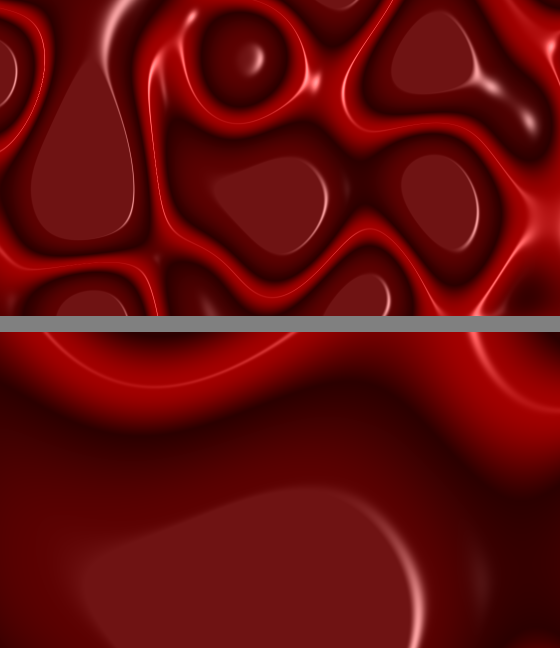
Top, the full canvas; bottom, a detail of the centre.
A Shadertoy shader for this background:

```glsl
// Glossy dark red liquid: rounded winding tubes between smooth domes and flat pools
#define SEED 2.1
#define BASE_FREQ 4.5
#define TUBE_HALF 0.45
#define POOL_LEVEL 1.2
#define GLINT_SIZE 3.5
#define GLINT_TILT vec2(5.1, -0.9)
#define GLINT_GAIN 0.62
#define CREASE_COLOR vec3(0.17, 0.0, 0.0)
#define TUBE_COLOR vec3(0.64, 0.0, 0.0)
#define DOME_COLOR vec3(0.365, 0.005, 0.005)

const float PI = 3.14159265;
const int LAYERS = 6;

// Layered, gently bent sine waves with roughly unit spread
float flowField(vec2 p) {
    float sum = 0.0, power = 0.0, amp = 1.0, freq = BASE_FREQ;
    for (int i = 0; i < LAYERS; i++) {
        float n = float(i);
        float angle = 0.3 + 2.4 * n;
        vec2 dir = vec2(cos(angle), sin(angle));
        float across = dot(p, vec2(-dir.y, dir.x));
        float bend = 0.6 * sin(0.6 * freq * across + n + SEED);
        sum += amp * sin(freq * dot(p, dir) + bend + 1.3 * n * n + SEED);
        power += 0.5 * amp * amp;
        amp *= 0.85;
        freq *= 1.25;
    }
    return sum * inversesqrt(power);
}

// Relief: crest on the zero contour, crease beside it, then a dome cut flat
float relief(float field) {
    float a = abs(field);
    float phase = a < TUBE_HALF
        ? a / TUBE_HALF
        : min(1.0 + (a - TUBE_HALF) / (POOL_LEVEL - TUBE_HALF), 2.0);
    return 0.5 + 0.5 * cos(PI * phase);
}

float surface(vec2 p) {
    return relief(flowField(p));
}

vec3 shade(vec2 p) {
    float field = flowField(p);
    float height = relief(field);

    // Surface tilt from central differences
    vec2 e = vec2(0.0015, 0.0);
    vec2 tilt = -vec2(surface(p + e.xy) - surface(p - e.xy),
                      surface(p + e.yx) - surface(p - e.yx)) / (2.0 * e.x);

    // Body colour sinks into the dark creases
    vec3 body = abs(field) < TUBE_HALF ? TUBE_COLOR : DOME_COLOR;
    vec3 color = mix(CREASE_COLOR, body, pow(height, 0.55));

    // Soft highlight where the tilt faces the light
    vec2 miss = (tilt - GLINT_TILT) / GLINT_SIZE;
    float glint = exp(-dot(miss, miss)) * smoothstep(0.08, 0.5, height);
    return color + GLINT_GAIN * glint;
}

void mainImage(out vec4 fragColor, in vec2 fragCoord) {
    // Four samples per pixel keep the thin highlights smooth
    vec3 color = vec3(0.0);
    for (int i = 0; i < 4; i++) {
        vec2 offset = vec2(float(i % 2), float(i / 2)) * 0.5 - 0.25;
        color += shade((fragCoord + offset) / iResolution.y);
    }
    fragColor = vec4(clamp(color * 0.25, 0.0, 1.0), 1.0);
}
```
